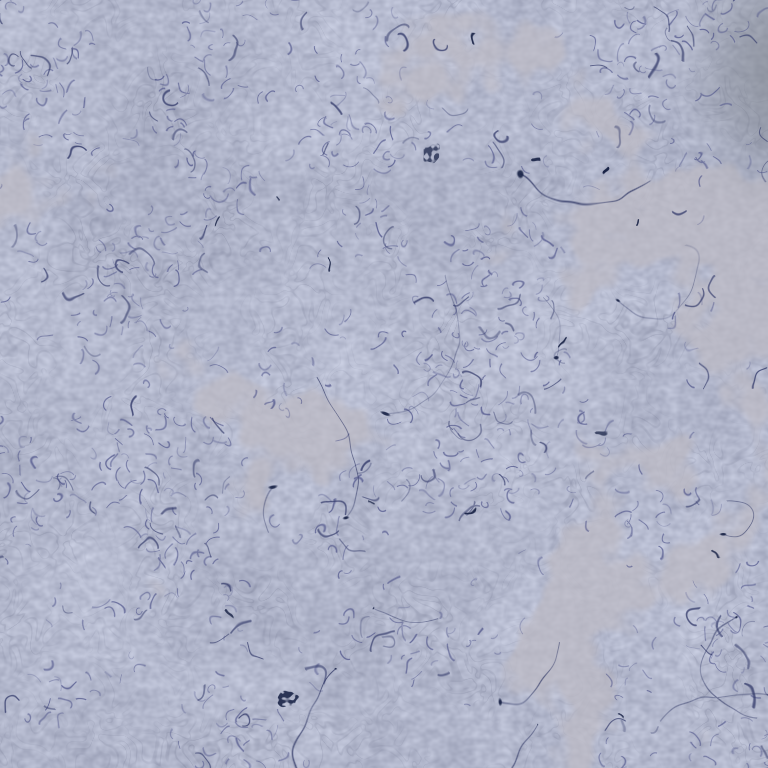
Write a Shadertoy shader that draws this texture.

```glsl
// Pale blue-grey stained paper with mottling, bare lilac patches and blue ink fibres.
// Gradient noise tints the ground; bent arcs scattered on hashed grids form short fibres,
// and two loops add a few long hairs with knots and some dark flecks.

#define SEED 4.0
#define FIBRE_GRID 62.0
#define CURL_GRID 36.0
#define FIBRE_WIDTH 0.0007
#define FIBRE_BEND 0.007
#define MOTTLE 0.85
#define HAIRS 13
#define FLECKS 16

const float TAU = 6.28319;
const vec3 SHADE = vec3(0.58, 0.60, 0.69);
const vec3 PALE = vec3(0.74, 0.76, 0.84);
const vec3 BARE = vec3(0.735, 0.73, 0.775);
const vec3 BLUE_INK = vec3(0.29, 0.31, 0.53);
const vec3 DARK_INK = vec3(0.09, 0.13, 0.27);

vec4 hash4(vec2 id, float salt) {
    vec4 h = fract(vec4(id, salt + SEED, id.x) * vec4(0.1031, 0.1030, 0.0973, 0.1099));
    h += dot(h, h.wzxy + 33.33);
    return fract((h.xxyz + h.yzzw) * h.zywx);
}

float corner(vec2 id, vec2 offset) {
    float a = TAU * hash4(id, 0.5).x;
    return dot(vec2(cos(a), sin(a)), offset);
}

float noise(vec2 p) {
    vec2 i = floor(p), f = p - i;
    vec2 u = f * f * f * (f * (f * 6.0 - 15.0) + 10.0);
    vec2 e = vec2(1.0, 0.0);
    return mix(mix(corner(i, f), corner(i + e, f - e), u.x),
               mix(corner(i + e.yx, f - e.yx), corner(i + 1.0, f - 1.0), u.x), u.y);
}

vec2 warp(vec2 p) {
    return vec2(noise(p), noise(p + 37.7));
}

vec2 turn(vec2 p, float a) {
    float c = cos(a), s = sin(a);
    return vec2(c * p.x + s * p.y, c * p.y - s * p.x);
}

// Distance to an arc whose midpoint lies at the origin
float arcDistance(vec2 p, float radius, float aperture) {
    vec2 q = vec2(abs(p.x), p.y + radius);
    vec2 tip = vec2(sin(aperture), cos(aperture));
    return tip.y * q.x > tip.x * q.y ? length(q - tip * radius) : abs(length(q) - radius);
}

float cover(float d, float halfWidth, float soft) {
    return 1.0 - smoothstep(halfWidth - soft, halfWidth + soft, d);
}

// Bare patches, mostly along the right side
float bareMask(vec2 p) {
    float side = smoothstep(0.6, 1.1, p.x) * (1.0 - smoothstep(0.15, 0.45, abs(p.y - 0.52)));
    float field = noise(p * vec2(3.0, 4.5) + 5.3) + 0.45 * noise(p * 10.0) + 0.2 * noise(p * 31.0);
    return smoothstep(0.31, 0.47, field + 0.65 * side);
}

float clump(vec2 p) {
    float field = noise(p * 5.0 + 11.4) + 0.7 * noise(p * 15.0 + 3.1);
    return smoothstep(-0.3, 0.6, field) * (1.0 - 0.9 * bareMask(p));
}

// Short curved fibres, one candidate per grid cell
float fibres(vec2 p, float grid, float salt, float density, float halfWidth, float soft) {
    vec2 home = floor(p * grid);
    float ink = 0.0;
    for (int j = -1; j <= 1; j++)
    for (int i = -1; i <= 1; i++) {
        vec2 id = home + vec2(i, j);
        vec4 r = hash4(id, salt), s = hash4(id, salt + 7.0);
        vec2 centre = (id + r.xy) / grid;
        if (r.z > density * clump(centre)) continue;
        float radius = mix(0.25, 1.1, s.x) / grid;
        float aperture = min(mix(0.2, 0.75, s.y) / (grid * radius), 2.2);
        float d = arcDistance(turn(p - centre, TAU * r.w), radius, aperture);
        ink = max(ink, cover(d, halfWidth * mix(0.7, 1.5, s.w), soft) * mix(0.35, 1.0, s.z));
    }
    return ink;
}

// Long thin hairs; x is the hair, y the dark knot at its end
vec2 hairs(vec2 p, float soft) {
    vec2 q = p + 0.035 * warp(p * 7.0) + 0.006 * warp(p * 28.0);
    vec2 ink = vec2(0.0);
    for (int i = 0; i < HAIRS; i++) {
        vec4 r = hash4(vec2(i, 3), 21.0), s = hash4(vec2(i, 8), 22.0);
        vec2 local = turn(q - vec2(mix(0.3, 1.0, r.x), mix(0.03, 0.8, r.y * r.y)), TAU * r.z);
        float radius = mix(0.03, 0.18, s.x);
        float aperture = min(mix(0.03, 0.11, s.y) / radius, 2.0);
        vec2 tip = radius * vec2(sin(aperture), cos(aperture) - 1.0);
        ink.x = max(ink.x, cover(arcDistance(local, radius, aperture), 0.0007, soft) * mix(0.4, 0.95, s.z));
        ink.y = max(ink.y, cover(length((local - tip) * vec2(1.0, 0.6)), 0.0028 * s.w, soft));
    }
    return ink * vec2(0.75 + 0.6 * noise(p * 20.0), 0.9);
}

// Small dark bars, with every eighth one a ragged blot
float flecks(vec2 p, float soft) {
    vec2 q = p + 0.006 * warp(p * 75.0);
    float ink = 0.0;
    for (int i = 0; i < FLECKS; i++) {
        vec4 r = hash4(vec2(i, 5), 31.0), s = hash4(vec2(i, 9), 32.0);
        vec2 local = turn(q - mix(vec2(0.25, 0.06), vec2(0.96), r.xy), TAU * r.z);
        bool blot = i % 8 == 0;
        float reach = blot ? 0.005 : mix(0.002, 0.009, s.x);
        float halfWidth = blot ? 0.009 : mix(0.001, 0.0023, s.y);
        local.x -= clamp(local.x, -reach, reach);
        float holes = blot ? smoothstep(-0.2, 0.1, noise(p * 130.0)) : 1.0;
        ink = max(ink, cover(length(local), halfWidth, soft) * holes * mix(0.7, 1.0, s.z));
    }
    return ink;
}

void mainImage(out vec4 fragColor, in vec2 fragCoord) {
    float size = min(iResolution.x, iResolution.y);
    vec2 p = fragCoord / size;
    float soft = max(0.8 / size, 0.0011);
    float bare = bareMask(p);

    // Mottled ground with faint worm-like filaments
    float grain = 0.45 * noise(p * vec2(120.0, 155.0)) + 0.5 * noise(p * vec2(60.0, 78.0));
    float filament = 1.0 - smoothstep(0.02, 0.13, abs(noise(p * 58.0 + 2.0 * warp(p * 24.0))));
    filament *= smoothstep(-0.3, 0.4, noise(p * 11.0 + 8.2));
    float broad = 0.3 * noise(p * 4.0 + 2.6) + 0.25 * noise(p * 14.0);
    float tone = 0.77 + broad + MOTTLE * (grain - 0.32 * filament);
    vec3 color = mix(SHADE, PALE, tone);
    color = mix(color, BARE + 0.03 * grain, 0.85 * bare);

    // Grey shadow near the upper right corner
    float shadow = 1.0 - smoothstep(0.0, 0.17, length((p - vec2(1.02, 0.91)) * vec2(1.0, 0.8)));
    color = mix(color, vec3(0.50, 0.52, 0.55), 0.65 * shadow);

    // Ink layers, faint to dark
    vec2 bent = p + FIBRE_BEND * warp(p * 42.0);
    float fine = fibres(bent, FIBRE_GRID, 41.0, 0.75, FIBRE_WIDTH, soft);
    float curls = fibres(bent, CURL_GRID, 57.0, 0.32, 1.3 * FIBRE_WIDTH, soft);
    vec2 hair = hairs(p, soft);
    color = mix(color, BLUE_INK, 0.75 * fine);
    color = mix(color, mix(BLUE_INK, DARK_INK, 0.4), 0.85 * curls);
    color = mix(color, mix(BLUE_INK, DARK_INK, 0.5), clamp(hair.x, 0.0, 1.0));
    color = mix(color, DARK_INK, max(hair.y, flecks(p, soft)));

    fragColor = vec4(color, 1.0);
}
```
